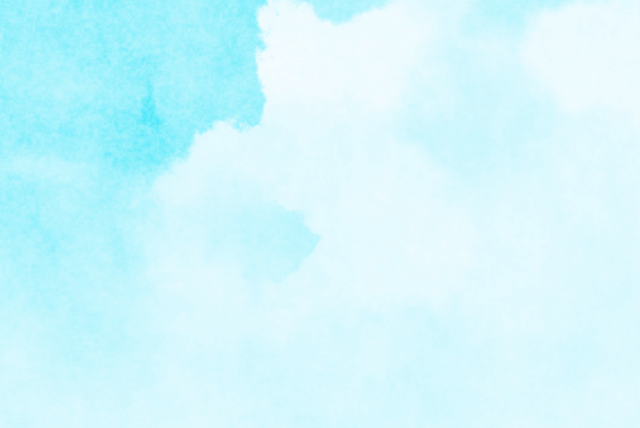
Reproduce this texture procedurally as a Shadertoy shader.

```glsl
#define PAPER_PIGMENT 0.125
#define DEEP_PIGMENT 0.385
#define EDGE_WARP 0.17
#define EDGE_SCALE 7.5
#define MOTTLE 0.13
#define GRAIN_SCALE 190.0
#define GRAIN 0.50
#define PALE_GRAIN 0.016
#define STREAKS 0.026

float hash(vec2 cell) {
    vec3 h = fract(vec3(cell.xyx) * 0.1031);
    h += dot(h, h.yzx + 33.33);
    return fract((h.x + h.y) * h.z);
}

float valueNoise(vec2 p) {
    vec2 cell = floor(p), f = fract(p);
    f = f * f * (3.0 - 2.0 * f);
    return mix(mix(hash(cell), hash(cell + vec2(1, 0)), f.x),
               mix(hash(cell + vec2(0, 1)), hash(cell + vec2(1, 1)), f.x), f.y);
}

// Layered noise centred on zero
float fbm(vec2 p) {
    float sum = 0.0, amplitude = 0.5;
    for (int i = 0; i < 6; i++) {
        sum += amplitude * (valueNoise(p) - 0.5);
        p = mat2(1.6, 1.2, -1.2, 1.6) * p + 17.3;
        amplitude *= 0.6;
    }
    return sum;
}

// Coverage of an elliptical wash
float wash(vec2 p, vec2 centre, vec2 radii, float softness) {
    float d = length((p - centre) / radii) - 1.0;
    return smoothstep(softness, -softness, d);
}

float pigmentAt(vec2 p) {
    vec2 warp = vec2(fbm(p * EDGE_SCALE + 40.0), fbm(p * EDGE_SCALE + 90.0));
    vec2 q = p + EDGE_WARP * warp;
    float pigment = PAPER_PIGMENT;

    // Faint washes on the right and along the bottom
    pigment = mix(pigment, 0.185, wash(q, vec2(1.08, 0.76), vec2(0.22, 0.17), 0.6));
    pigment = mix(pigment, 0.16, wash(q, vec2(0.92, 0.10), vec2(0.42, 0.17), 0.35));
    pigment = mix(pigment, 0.24, wash(q, vec2(1.25, 1.00), vec2(0.13, 0.09), 0.35));

    // Left side, fading downwards
    float leftSide = 1.0 - smoothstep(0.25, 0.48, q.x);
    pigment = mix(pigment, mix(0.16, 0.34, smoothstep(0.0, 0.62, p.y)), leftSide);

    // Pale clouds
    pigment = mix(pigment, 0.10, wash(q, vec2(0.91, 0.47), vec2(0.18, 0.23), 0.20));
    pigment = mix(pigment, 0.11, wash(q, vec2(0.53, 0.58), vec2(0.21, 0.065), 0.40));
    pigment = mix(pigment, 0.06, wash(q, vec2(0.79, 0.87), vec2(0.25, 0.15), 0.45));
    pigment = mix(pigment, 0.075, wash(q, vec2(1.42, 0.88), vec2(0.23, 0.13), 0.30));
    pigment = mix(pigment, 0.27, wash(q, vec2(0.77, 1.01), vec2(0.11, 0.055), 0.30));

    // Middle wash tapering to a crisp tip on the right
    float tip = max(0.8 * (q.x - 0.74) + 0.6 * (q.y - 0.48),
                    0.75 * (q.x - 0.735) - 0.66 * (q.y - 0.465));
    float middle = smoothstep(0.008, -0.012, tip)
                 * wash(q, vec2(0.64, 0.46), vec2(0.18, 0.11), 0.65);
    pigment = mix(pigment, 0.225, middle);

    // Deep upper left wash with a crisp right border
    float border = max(q.x - 0.63, 0.61 + 0.4 * (q.x - 0.38) - q.y);
    float softness = mix(0.13, 0.012, smoothstep(0.22, 0.46, p.x));
    float deep = smoothstep(softness, -softness, border);
    pigment = mix(pigment, DEEP_PIGMENT, deep);
    pigment += 0.10 * wash(q, vec2(0.31, 0.73), vec2(0.11, 0.16), 0.8);
    pigment += 0.17 * wash(q, vec2(0.365, 0.74), vec2(0.017, 0.045), 0.8);
    pigment -= 0.12 * wash(q, vec2(0.09, 0.59), vec2(0.13, 0.03), 0.9);

    // Cloudy pooling grows with the amount of paint
    return pigment * (1.0 + 4.0 * MOTTLE * fbm(p * 5.0 + 7.0))
         + 2.0 * MOTTLE * pigment * fbm(p * vec2(28.0, 20.0));
}

void mainImage(out vec4 fragColor, in vec2 fragCoord) {
    vec2 p = fragCoord / iResolution.y;
    float pigment = pigmentAt(p);

    // Paper tooth, flecks and fine brush streaks
    float tooth = valueNoise(p * GRAIN_SCALE) + valueNoise(p * GRAIN_SCALE * 0.47 + 31.0) - 1.0;
    float patches = smoothstep(0.3, 0.8, valueNoise(p * 14.0 + 5.0));
    float flecks = smoothstep(0.68, 0.92, valueNoise(p * GRAIN_SCALE * 0.6 + 63.0)) * patches;
    float streaks = valueNoise(p * vec2(40.0, 170.0)) + valueNoise(p * vec2(60.0, 9.0)) - 1.0;
    float wetness = smoothstep(0.10, 0.45, pigment);
    pigment += GRAIN * wetness * (0.38 * tooth + 0.30 * flecks) * pigment;
    pigment += PALE_GRAIN * tooth + STREAKS * streaks * (0.3 + wetness);
    pigment = clamp(pigment, 0.03, 0.8);

    vec3 absorption = vec3(1.0, 0.12, 0.035);
    fragColor = vec4(vec3(1.0, 0.992, 1.0) - pigment * absorption, 1.0);
}
```
